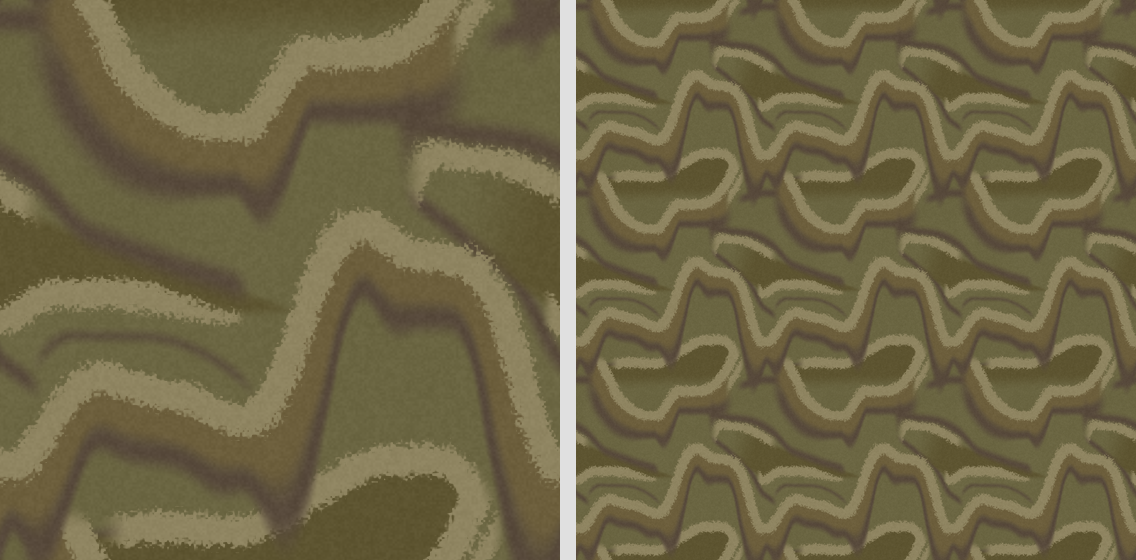
Left, the tile; right, the same tile 3 across and 3 down.
Give the GLSL for this pattern, as a Shadertoy shader.

```glsl
const float TAU = 6.2831853;

float hash(vec2 cell) {
    uvec2 q = uvec2(ivec2(cell)) * uvec2(1597334677u, 3812015801u);
    uint n = (q.x ^ q.y) * 1597334677u;
    n ^= n >> 15;
    return float((n * 2246822519u) >> 8) / 16777216.0;
}

// Value noise that wraps after a whole number of cells
float noise(vec2 p, float cells) {
    p *= cells;
    vec2 i = floor(p), f = fract(p);
    f = f * f * (3.0 - 2.0 * f);
    vec2 a = mod(i, cells), b = mod(i + 1.0, cells);
    return mix(mix(hash(a), hash(vec2(b.x, a.y)), f.x),
               mix(hash(vec2(a.x, b.y)), hash(b), f.x), f.y) - 0.5;
}

// Height of each contour across the canvas
float waveLine(float x) {
    vec4 k = TAU * x * vec4(1, 2, 3, 4);
    return 0.37 + dot(cos(k), vec4(-0.052, -0.085, -0.022, -0.034))
                + dot(sin(k), vec4(-0.147, 0.035, -0.03, 0.007));
}

float bowlLine(float x) {
    float left = max(0.39 - x, 0.0), right = max(x - 0.665, 0.0);
    return -0.228 + 4.3 * left * left + 0.135 * smoothstep(0.42, 0.56, x) + 6.0 * right * right;
}

float humpLine(float x) {
    return 0.055 + 0.125 * smoothstep(0.43, 0.7, x) - 0.16 * smoothstep(0.78, 0.93, x);
}

float roofLine(float s) {
    float tip = max(0.14 - s, 0.0), bulge = (s - 0.29) / 0.12;
    return 0.765 - 0.36 * s + 0.035 * exp(-bulge * bulge) - 25.0 * tip * tip;
}

float floorLine(float s) {
    float shelf = 0.425 + 0.05 * smoothstep(0.34, 0.46, s) - 0.04 * smoothstep(0.55, 0.78, s);
    return max(0.71 - 0.82 * s, shelf);
}

float creaseLine(float s) {
    return 0.7 - 0.7 * s - 0.1 * smoothstep(0.24, 0.36, s);
}

float furrowLine(float x) {
    float left = max(0.14 - x, 0.0), right = max(x - 0.25, 0.0);
    return 0.4 - 8.0 * left * left - 2.4 * right * right;
}

// Turns a vertical drop below a contour into a distance across it
#define SLOPE(line, x) length(vec2(1.0, (line((x) + 0.004) - line((x) - 0.004)) / 0.008))
#define BELOW(line, x, y) ((line(x) - (y)) / SLOPE(line, x))

float band(float d, float halfWidth, float soft) {
    return 1.0 - smoothstep(halfWidth - soft, halfWidth + soft, abs(d));
}

float span(float x, float from, float to, float soft) {
    return smoothstep(from - soft, from + soft, x) * (1.0 - smoothstep(to - soft, to + soft, x));
}

const vec3 GREEN = vec3(0.42, 0.40, 0.26);
const vec3 OLIVE = vec3(0.365, 0.33, 0.19);
const vec3 TAN = vec3(0.56, 0.52, 0.38);
const vec3 BROWN = vec3(0.425, 0.37, 0.235);
const vec3 DARK = vec3(0.34, 0.285, 0.23);

// Light crest, brown slope and dark foot, from top to bottom
void ribbon(inout vec3 col, float d, float grain, float crest, float slope) {
    col = mix(col, BROWN, slope * span(d, 0.0, 0.09, 0.016));
    col = mix(col, DARK, slope * band(d - 0.105, 0.02, 0.019));
    col = mix(col, TAN, crest * band(d + grain, 0.027, 0.006));
}

void mainImage(out vec4 fragColor, in vec2 fragCoord) {
    vec2 uv = fragCoord / iResolution.xy;
    float grain = 0.02 * noise(uv, 230.0) + 0.006 * noise(uv, 70.0);
    vec2 p = fract(uv + 0.012 * vec2(noise(uv, 9.0), noise(uv + 0.37, 9.0)));
    float x = p.x, y = p.y;
    float yEdge = fract(y + 0.5) - 0.5;   // height measured from the bottom edge
    float s = fract(x - 0.65);            // runs through the side edge
    float t = fract(x - 0.5);
    vec3 col = GREEN + 0.018 * noise(uv, 5.0);

    // Loose dark creases
    float crease = band(BELOW(creaseLine, s, y), 0.012, 0.014) * span(s, 0.08, 0.41, 0.02);
    float furrow = band(BELOW(furrowLine, x, y), 0.008, 0.012) * span(x, 0.07, 0.44, 0.025);
    float upper = band(yEdge + 0.035 - 0.25 * min(t - 0.5, 0.0), 0.02, 0.02) * span(t, 0.38, 0.62, 0.03);
    float lower = band(yEdge - 0.01 - 0.25 * (x - 0.06), 0.014, 0.016) * span(x, 0.05, 0.24, 0.03);
    col = mix(col, DARK, max(max(crease, 0.8 * furrow), max(upper, lower)));

    // Island across the top and bottom edges
    float bowl = BELOW(bowlLine, x, yEdge), hump = BELOW(humpLine, x, yEdge);
    float inside = smoothstep(0.0, 0.02, -bowl) * smoothstep(0.0, 0.02, hump);
    col = mix(col, OLIVE, inside * smoothstep(-0.09, 0.0, yEdge));
    float under = smoothstep(-0.045, 0.0, hump) * span(x, 0.07, 0.92, 0.04);
    ribbon(col, bowl, grain, under, under * (1.0 - smoothstep(0.78, 0.85, x)));
    float over = (1.0 - smoothstep(-0.01, 0.02, bowl)) * span(x, 0.2, 0.9, 0.03);
    ribbon(col, hump, grain, over, 0.0);
    float tail = (yEdge + 0.085 - 1.5 * (x - 0.8)) / 1.8;
    col = mix(col, TAN, band(tail + grain, 0.018, 0.008) * span(x, 0.81, 0.89, 0.015));

    // Island across the left and right edges
    float roof = BELOW(roofLine, s, y), ground = BELOW(floorLine, s, y);
    inside = smoothstep(-0.005, 0.02, roof) * smoothstep(-0.005, 0.02, -ground);
    col = mix(col, OLIVE, inside * smoothstep(0.15, 0.33, s + 0.3 * (0.6 - y)));
    float rim = roof + 0.045 * (1.0 - smoothstep(0.4, 0.52, s));
    col = mix(col, DARK, band(rim, 0.018, 0.02) * span(s, 0.07, 0.78, 0.02));
    col = mix(col, TAN, band(roof + grain, 0.022, 0.007) * span(s, 0.085, 0.41, 0.025)
                      * (1.0 - smoothstep(-0.01, 0.02, ground)));
    col = mix(col, TAN, band(ground + grain, 0.026 - 0.02 * smoothstep(0.6, 0.8, s), 0.006)
                      * span(s, 0.325, 0.775, 0.012));

    // Wave across the whole width
    float drop = fract(waveLine(x) - y + 0.5) - 0.5;
    ribbon(col, drop / SLOPE(waveLine, x), grain, 1.0, 1.0);

    // Fine cloth grain
    col += 0.03 * noise(uv, 256.0) + 0.015 * noise(uv, 110.0);
    fragColor = vec4(col, 1.0);
}
```
